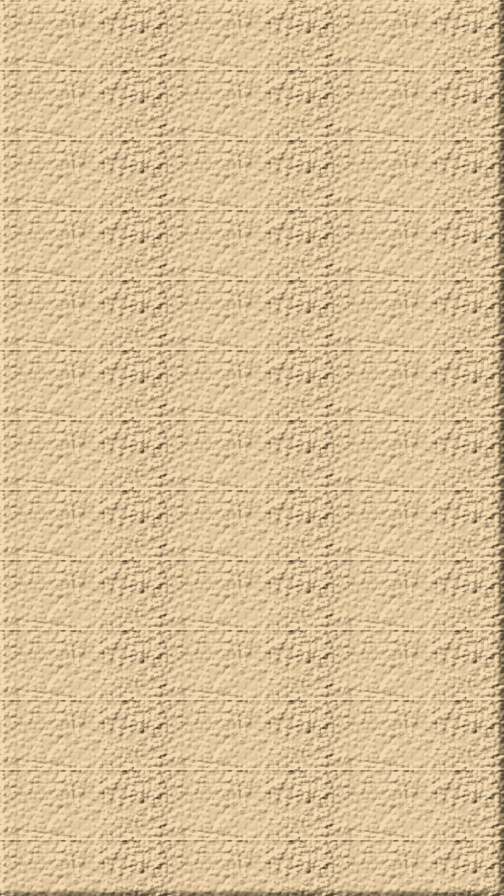
Write a Shadertoy shader that draws this texture.

```glsl
// Embossed gritty plaster in repeating slabs, with straight scratches, pale seams and a bevelled rim.

const float TAU = 6.2831853;
const float SLAB_ASPECT = 2.37;

vec2 hash2(vec2 p) {
    vec3 a = fract(p.xyx * vec3(0.1031, 0.1030, 0.0973));
    a += dot(a, a.yzx + 33.33);
    return fract((a.xx + a.yz) * a.zy);
}

// Cellular grains of random height; the grid wraps once per slab.
float grains(vec2 q, vec2 grid, float seed) {
    vec2 p = q * grid, cell = floor(p);
    float height = 0.0;
    for (int y = -1; y <= 1; y++)
    for (int x = -1; x <= 1; x++) {
        vec2 id = cell + vec2(x, y);
        vec2 key = mod(id, grid) + seed;
        float d = length(p - id - hash2(key));
        height = max(height, hash2(key + 71.0).x * smoothstep(0.8, 0.2, d));
    }
    return height;
}

// Distance to a stroke that wraps around the slab, in slab heights.
float strokeDistance(vec2 q, vec2 center, float angle, float reach) {
    vec2 d = q - center;
    d = (d - round(d)) * vec2(SLAB_ASPECT, 1.0);
    vec2 dir = vec2(cos(angle), sin(angle));
    return length(d - dir * clamp(dot(d, dir), -reach, reach));
}

// Depth of thin scratches in many directions, plus one upright crack and one long shallow one.
float scratches(vec2 q) {
    float depth = 1.3 * smoothstep(0.05, 0.01, strokeDistance(q, vec2(0.45, 0.36), 1.5, 0.12));
    depth = max(depth, smoothstep(0.04, 0.008, strokeDistance(q, vec2(0.25, 0.90), 0.13, 0.42)));
    for (int i = 0; i < 24; i++) {
        vec2 place = hash2(vec2(i, 117)), shape = hash2(vec2(i, 243));
        float angle = 2.6 * (shape.x - 0.5);
        float dist = strokeDistance(q, place, angle, mix(0.05, 0.22, shape.y));
        depth = max(depth, mix(0.4, 1.0, place.x) * smoothstep(0.036, 0.006, dist));
    }
    return depth;
}

// Roughness peaks on the right of each slab and fades toward the lower left.
float roughness(vec2 q) {
    float right = 0.5 + 0.5 * cos(TAU * (q.x - 0.87));
    float top = 0.5 + 0.5 * cos(TAU * (q.y - 0.20));
    return 0.52 + 0.45 * right * right + 0.25 * top;
}

float plasterHeight(vec2 q) {
    float fine = grains(q, vec2(37, 17), 3.0);
    float medium = grains(q, vec2(21, 11), 29.0);
    float patches = grains(q, vec2(9, 5), 57.0);
    float height = 0.50 * fine + 0.55 * medium * medium + 0.40 * medium * patches + 0.25 * patches;
    return roughness(q) * height - 0.30 * scratches(q);
}

void mainImage(out vec4 fragColor, in vec2 fragCoord) {
    vec2 uv = fragCoord / iResolution.xy;
    vec2 q = vec2(uv.x * 3.03, (1.0 - uv.y) * 12.8);   // slabs, counted from the top left

    // Emboss, lit from the upper left.
    float relief = plasterHeight(q) - plasterHeight(q - vec2(0.0085, 0.024));
    relief -= 0.09 * (roughness(q) - 0.80);

    // Seam: a pale lip above short dark dashes.
    float seam = q.y - round(q.y);
    float dashes = smoothstep(0.1, 1.3, sin(TAU * 3.0 * q.x) + 0.8 * sin(TAU * 11.0 * q.x + 1.0)
                                      + 0.7 * sin(TAU * 19.0 * q.x));
    relief += 0.30 * smoothstep(0.022, 0.008, abs(seam + 0.0125));
    relief -= (0.12 + 0.36 * dashes) * smoothstep(0.026, 0.010, abs(seam - 0.0135));

    // Bevelled rim around the whole canvas.
    float size = iResolution.x;
    vec2 low = fragCoord / size, high = (iResolution.xy - fragCoord) / size;
    relief += 0.25 * smoothstep(0.010, 0.003, min(low.x, high.y));
    relief -= 0.60 * smoothstep(0.015, 0.003, min(high.x, low.y));

    vec3 sand = vec3(0.89, 0.78, 0.62);
    vec3 highlight = vec3(0.96, 0.86, 0.70);
    vec3 shadow = vec3(0.34, 0.29, 0.21);
    vec3 color = mix(sand, highlight, smoothstep(0.0, 0.24, relief));
    color = mix(color, shadow, clamp(-1.2 * relief, 0.0, 1.0));
    fragColor = vec4(color, 1.0);
}
```
